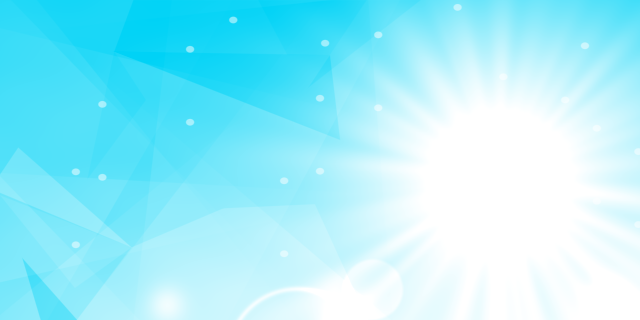
Reproduce this background procedurally as a WebGL 2 fragment shader.

```glsl
#version 300 es
precision highp float;
// Bright aqua sky with a white sun, translucent crystal facets and lens flares.
// One scalar "tone" (0 = deep cyan, 1 = white) is built up layer by layer from
// gradients, half-planes and glows, then mapped to colour at the end.

uniform vec2 u_resolution;
out vec4 fragColor;

const vec3 DEEP_CYAN = vec3(0.0, 0.825, 0.965);
const vec3 WHITE = vec3(1.0);
const vec2 SUN = vec2(1.56, 0.44);
const float DOT_GAP = 0.228;

float hash(float n) { return fract(sin(n * 91.37) * 4375.85); }

vec2 gradientAt(vec2 cell) {
  float angle = 6.2832 * hash(dot(cell, vec2(1.27, 3.11)));
  return vec2(cos(angle), sin(angle));
}

float gradientNoise(vec2 p) {
  vec2 i = floor(p), f = fract(p);
  vec2 u = f * f * (3.0 - 2.0 * f);
  vec2 e = vec2(1.0, 0.0);
  float low = mix(dot(gradientAt(i), f), dot(gradientAt(i + e), f - e), u.x);
  float high = mix(dot(gradientAt(i + e.yx), f - e.yx),
                   dot(gradientAt(i + e.xx), f - e.xx), u.x);
  return mix(low, high, u.y);
}

// Coverage of the half-plane on the left of the line a -> b
float leftOf(vec2 p, vec2 a, vec2 b, float blur) {
  vec2 along = normalize(b - a);
  return smoothstep(-blur, blur, dot(p - a, vec2(-along.y, along.x)));
}

// Counter-clockwise triangle and convex quad
float triangle(vec2 p, vec2 a, vec2 b, vec2 c, float blur) {
  return leftOf(p, a, b, blur) * leftOf(p, b, c, blur) * leftOf(p, c, a, blur);
}

float quad(vec2 p, vec2 a, vec2 b, vec2 c, vec2 d, float blur) {
  return leftOf(p, a, b, blur) * leftOf(p, b, c, blur)
       * leftOf(p, c, d, blur) * leftOf(p, d, a, blur);
}

float disc(vec2 p, vec2 center, float radius, float blur) {
  return 1.0 - smoothstep(radius - blur, radius + blur, length(p - center));
}

float glow(vec2 p, vec2 center, float radius) {
  vec2 d = (p - center) / radius;
  return exp(-dot(d, d));
}

// Dots along a parabola, each repeated downwards
float dotArc(vec2 p, vec2 start, vec2 stride, vec2 bend, int count, int copies, float blur) {
  float cover = 0.0;
  for (int j = 0; j < count; j++) {
    float t = float(j);
    vec2 center = start + stride * t + bend * t * t;
    for (int k = 0; k < copies; k++) {
      vec2 q = p - center + vec2(0.0, DOT_GAP * float(k));
      cover = max(cover, disc(q * vec2(0.9, 1.1), vec2(0.0), 0.0115, blur));
    }
  }
  return cover;
}

// Faint overlapping shards cut by random lines
float shards(vec2 p, float blur) {
  float sum = 0.0;
  for (int i = 0; i < 14; i++) {
    float n = float(i) + 1.0;
    vec2 a = vec2(1.2 * hash(n), hash(n + 20.0));
    float angle = 6.2832 * hash(n + 40.0);
    vec2 b = a + vec2(cos(angle), sin(angle));
    sum += (leftOf(p, a, b, blur) - 0.5) * exp(-3.0 * length(p - a));
  }
  return sum;
}

float facets(vec2 p, float blur) {
  vec2 tip = vec2(1.063, 0.5625), shoulder = vec2(1.031, 0.828);
  vec2 corner = vec2(0.357, 0.839), valley = vec2(0.411, 0.227);
  vec2 ridge = vec2(0.698, 0.349), brow = vec2(0.984, 0.362);
  // Deep facets hanging from the top
  float tone = -0.16 * triangle(p, corner, tip, shoulder, blur);
  tone -= 0.09 * quad(p, corner, shoulder, vec2(1.146, 1.0), vec2(0.417, 1.0), blur);
  tone -= 0.04 * quad(p, vec2(0.898, 0.828), shoulder, vec2(1.146, 1.0), vec2(0.807, 1.0), blur);
  tone -= 0.08 * triangle(p, vec2(0.964, 0.727), vec2(1.315, 1.0), vec2(1.146, 1.0), blur);
  tone -= 0.04 * triangle(p, corner, vec2(0.273, 0.44), vec2(0.456, 0.6875), blur);
  // Pale facets on the left and along the bottom
  tone += 0.13 * triangle(p, vec2(0.057, 0.539), vec2(-0.03, 0.41), valley, blur);
  tone += 0.05 * triangle(p, vec2(0.0, 0.39), vec2(0.234, 0.1), valley, blur);
  tone += 0.08 * leftOf(p, ridge, valley, blur) * leftOf(p, brow, ridge, blur)
        * leftOf(p, vec2(1.076, 0.161), brow, blur) * leftOf(p, valley, vec2(0.24, 0.0), blur);
  return tone - 0.2 * triangle(p, vec2(0.07, 0.193), vec2(0.13, -0.01), vec2(0.25, -0.01), blur);
}

void main() {
  vec2 p = gl_FragCoord.xy / u_resolution.y;
  float blur = 0.8 / u_resolution.y;
  vec2 toSun = p - SUN;
  float d = length(toSun);
  // Sky, facets and soft mottling
  float tone = 0.5 - 0.35 * p.y + 0.27 * p.x * (1.0 - p.y);
  tone += facets(p, blur) + 0.07 * shards(p, blur) + 0.04 * gradientNoise(p * vec2(4.0, 7.0));
  // Sun halo, core and rays
  float halo = exp(-pow(d / 0.55, 2.4));
  float rays = gradientNoise(toSun / max(d, 0.001) * 8.0 + 3.7);
  tone = mix(tone, 1.0, halo);
  tone += 0.15 * glow(p, SUN, 0.24);
  tone += 0.2 * rays * smoothstep(0.15, 0.45, d) * exp(-2.0 * d * d);
  // Lens flares along the bottom
  tone += 0.22 * glow(p, vec2(0.52, 0.05), 0.06) + 0.25 * glow(p, vec2(1.906, 0.057), 0.06);
  tone += 0.22 * glow(p, vec2(1.07, 0.02), 0.09) + 0.08 * disc(p, vec2(1.165, 0.095), 0.094, 0.006);
  float ring = (length(p - vec2(0.93, -0.12)) - 0.217) / 0.008;
  tone += 0.15 * exp(-ring * ring);
  // Floating dots
  float dots = dotArc(p, vec2(0.237, 0.463), vec2(-0.0125, 0.2305), vec2(0.0955, -0.0195), 3, 2, blur);
  dots += dotArc(p, vec2(0.888, 0.435), vec2(0.077, 0.288), vec2(0.035, -0.03), 3, 2, blur);
  dots += dotArc(p, vec2(1.766, 0.6875), vec2(0.0835, -0.096), vec2(0.0155, 0.0077), 3, 2, blur);
  dots += dotArc(p, vec2(1.43, 0.977), vec2(0.087, -0.374), vec2(0.056, 0.157), 3, 1, blur);
  dots += dotArc(p, vec2(0.729, 0.9375), vec2(0.287, -0.0725), vec2(0.0), 2, 1, blur);
  tone = mix(clamp(tone, 0.0, 1.0), 1.0, 0.5 * min(dots, 1.0));
  fragColor = vec4(mix(DEEP_CYAN, WHITE, tone), 1.0);
}
```
